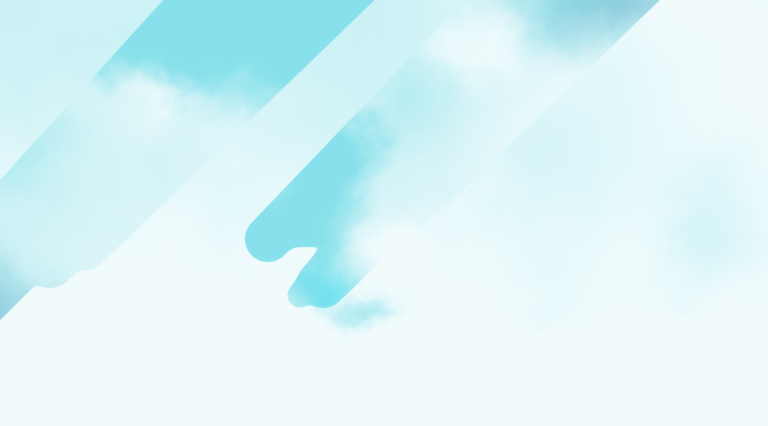
A WebGL 1 fragment shader for this background:

```glsl
precision highp float;
uniform vec2 u_resolution;

const vec3 WHITE = vec3(0.95, 0.985, 0.99);
const vec3 PALE = vec3(0.80, 0.95, 0.965);
const vec3 CLOUD = vec3(0.86, 0.962, 0.973);
const vec3 AQUA = vec3(0.53, 0.88, 0.92);
const vec3 STEEL = vec3(0.55, 0.81, 0.87);
const vec3 BRIGHT = vec3(0.44, 0.88, 0.93);
const float NOISE_SCALE = 4.5;
const float WARP = 0.13;
const float JOIN = 0.015;
const float STROKE_A = 0.047;
const float STROKE_B = 0.054;

// Gradient noise
vec2 gradient(vec2 cell) {
  float a = fract(sin(dot(cell, vec2(127.1, 311.7))) * 43758.5) * 6.2832;
  return vec2(cos(a), sin(a));
}

float noise(vec2 p) {
  vec2 i = floor(p), f = fract(p), e = vec2(1.0, 0.0);
  vec2 u = f * f * f * (f * (f * 6.0 - 15.0) + 10.0);
  float low = mix(dot(gradient(i), f), dot(gradient(i + e), f - e), u.x);
  float high = mix(dot(gradient(i + e.yx), f - e.yx),
                   dot(gradient(i + 1.0), f - 1.0), u.x);
  return mix(low, high, u.y);
}

float fbm(vec2 p) {
  float sum = 0.0, amp = 0.6;
  for (int i = 0; i < 6; i++) {
    sum += amp * noise(p);
    p = mat2(1.6, 1.2, -1.2, 1.6) * p + 7.3;
    amp *= 0.55;
  }
  return sum;
}

// Shapes
float blob(vec2 p, vec2 center, vec2 radius) {
  vec2 d = (p - center) / radius;
  return exp(-dot(d, d));
}

float side(vec2 p, vec2 a, vec2 b) {
  vec2 d = b - a;
  return dot(p - a, normalize(vec2(-d.y, d.x)));
}

float segment(vec2 p, vec2 a, vec2 b) {
  vec2 d = b - a;
  return length(p - a - d * clamp(dot(p - a, d) / dot(d, d), 0.0, 1.0));
}

float join(float a, float b) {
  float h = max(JOIN - abs(a - b), 0.0) / JOIN;
  return min(a, b) - h * h * JOIN * 0.25;
}

float bandA(vec2 p) {
  float left = side(p, vec2(0.0, 0.577), vec2(0.383, 1.0));
  float right = side(p, vec2(0.88, 1.0), vec2(0.235, 0.378)) + STROKE_A;
  float d = max(max(left, right), 0.42 - p.y);
  d = join(d, segment(p, vec2(0.202, 0.412), vec2(0.847, 1.034)) - STROKE_A);
  d = join(d, segment(p, vec2(0.117, 0.385), vec2(0.3, 0.57)) - 0.061);
  return join(d, segment(p, vec2(0.012, 0.401), vec2(-0.2, 0.19)) - 0.1);
}

float bandB(vec2 p) {
  float left = side(p, vec2(0.587, 0.472), vec2(1.092, 1.0)) + STROKE_B;
  float right = side(p, vec2(1.549, 1.0), vec2(0.81, 0.289));
  float d = max(max(left, right), 0.42 - p.y);
  d = join(d, segment(p, vec2(0.629, 0.439), vec2(1.231, 1.068)) - STROKE_B);
  d = join(d, segment(p, vec2(0.758, 0.333), vec2(1.51, 1.057)) - 0.056);
  return join(d, segment(p, vec2(0.704, 0.307), vec2(0.79, 0.423)) - 0.029);
}

void main() {
  vec2 p = gl_FragCoord.xy / u_resolution.y;
  float edge = 1.0 / u_resolution.y;
  float grain = fbm(p * NOISE_SCALE);
  vec2 q = p + WARP * vec2(grain, fbm(p * NOISE_SCALE + 31.7));

  // Pale backdrop
  float leftTint = smoothstep(0.28, 0.95, q.y) * (1.0 - smoothstep(0.85, 1.45, q.x));
  float patches = 0.45 * blob(q, vec2(1.27, 0.55), vec2(0.2, 0.24))
                + 0.65 * blob(q, vec2(1.68, 0.46), vec2(0.13, 0.17))
                + 0.35 * blob(q, vec2(1.42, 0.75), vec2(0.2, 0.22))
                + 0.3 * blob(q, vec2(1.25, 0.27), vec2(0.12, 0.05));
  float tint = (leftTint + patches + 0.25 * grain) * smoothstep(0.22, 0.34, q.y);
  vec3 color = mix(WHITE, PALE, clamp(tint, 0.0, 1.0));
  color = mix(color, AQUA, 0.65 * blob(q, vec2(0.845, 0.28), vec2(0.07, 0.03)));

  // Open sky between the clouds
  float steel = blob(p, vec2(1.48, 0.98), vec2(0.25, 0.16))
              + blob(p, vec2(0.0, 0.28), vec2(0.15));
  vec3 sky = mix(AQUA, STEEL, min(steel, 1.0));
  sky = mix(sky, BRIGHT, blob(p, vec2(0.77, 0.32), vec2(0.06)));
  float skyA = smoothstep(0.70, 0.86, q.y + 0.25 * (q.x - 0.4))
             + 0.9 * blob(q, vec2(0.0, 0.28), vec2(0.1, 0.12))
             + 0.5 * blob(q, vec2(0.04, 0.64), vec2(0.14, 0.12));
  float streak = segment(q, vec2(0.62, 0.42), vec2(0.78, 0.66));
  float skyB = 1.0 - smoothstep(0.05, 0.16, streak)
             + blob(q, vec2(0.77, 0.32), vec2(0.11, 0.09))
             + blob(q, vec2(1.42, 1.01), vec2(0.24, 0.13))
             + 0.4 * blob(q, vec2(0.95, 0.78), vec2(0.13));

  // Diagonal bands
  vec3 cloud = mix(CLOUD, WHITE, 0.75 * smoothstep(0.95, 1.2, q.x - 0.4 * (q.y - 0.5)));
  cloud = mix(cloud, PALE, clamp(0.15 + 0.6 * grain, 0.0, 0.6));
  float maskA = 1.0 - smoothstep(-edge, edge, bandA(p));
  float maskB = 1.0 - smoothstep(-edge, edge, bandB(p));
  color = mix(color, mix(cloud, sky, clamp(skyA, 0.0, 1.0)), maskA);
  color = mix(color, mix(cloud, sky, clamp(skyB, 0.0, 1.0)), maskB);

  // Bright cloud crests
  float crest = 0.8 * blob(q, vec2(0.39, 0.765), vec2(0.09, 0.045)) * maskA
              + 0.9 * blob(q, vec2(1.13, 0.9), vec2(0.11, 0.08)) * maskB
              + 0.95 * blob(q, vec2(0.92, 0.425), vec2(0.09, 0.06))
              + 0.6 * blob(q, vec2(1.04, 0.36), vec2(0.14, 0.1));
  color = mix(color, WHITE, min(crest, 1.0));

  gl_FragColor = vec4(color, 1.0);
}
```
